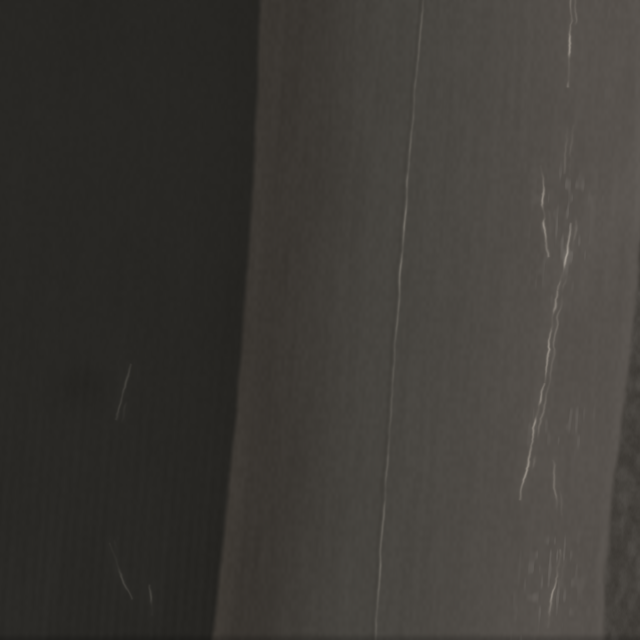
Reproduce this texture procedurally as a WebGL 2 fragment shader.

```glsl
#version 300 es
precision highp float;
uniform vec2 u_resolution;
out vec4 outColor;

#define GRAIN 0.015
#define STREAK 0.021
#define CLOUD 0.012
#define VEIN_GLOW 0.22
#define CRACK_GLOW 0.17
#define WOBBLE 0.011

const vec3 SHADOW = vec3(0.156, 0.152, 0.140);
const vec3 BROWN = vec3(0.224, 0.209, 0.191);
const vec3 STONE = vec3(0.276, 0.266, 0.247);
const vec3 PALE = vec3(0.336, 0.317, 0.298);
const vec3 ROUGH = vec3(0.272, 0.258, 0.240);
const vec3 MINERAL = vec3(1.0, 0.96, 0.90);

float hash(vec2 p) {
    p = fract(p * vec2(123.34, 456.21));
    p += dot(p, p + 45.32);
    return fract(p.x * p.y);
}

float noise(vec2 p) {
    vec2 i = floor(p), f = fract(p);
    f = f * f * (3.0 - 2.0 * f);
    return mix(mix(hash(i), hash(i + vec2(1, 0)), f.x),
               mix(hash(i + vec2(0, 1)), hash(i + vec2(1, 1)), f.x), f.y);
}

float fbm(vec2 p) {
    float sum = 0.0, amp = 0.5;
    for (int i = 0; i < 4; i++) {
        sum += amp * noise(p);
        p = p * 2.03 + 7.1;
        amp *= 0.5;
    }
    return sum;
}

float line(float d, float width) {
    return exp(-d * d / (width * width));
}

// Short mineral veins: start and end of each strand
const vec4 STRANDS[12] = vec4[12](
    vec4(0.893, 1.00, 0.886, 0.865), vec4(0.894, 0.65, 0.871, 0.545),
    vec4(0.871, 0.545, 0.850, 0.40), vec4(0.850, 0.40, 0.832, 0.305),
    vec4(0.832, 0.305, 0.812, 0.22), vec4(0.846, 0.74, 0.856, 0.60),
    vec4(0.878, 0.14, 0.853, 0.02), vec4(0.864, 0.28, 0.872, 0.20),
    vec4(0.888, 0.80, 0.882, 0.73),
    vec4(0.206, 0.43, 0.182, 0.345), vec4(0.170, 0.15, 0.206, 0.065),
    vec4(0.235, 0.085, 0.236, 0.04));

// Each strand is a broken filament with a fainter companion beside it
float veins(vec2 p) {
    p.x += WOBBLE * (fbm(p * vec2(18.0, 34.0)) - 0.47);
    float glow = 0.0;
    for (int i = 0; i < 12; i++) {
        vec2 a = STRANDS[i].xy, ab = STRANDS[i].zw - a;
        float id = float(i);
        float h = clamp(dot(p - a, ab) / dot(ab, ab), 0.0, 1.0);
        float d = length(p - a - ab * h);
        float side = p.x - a.x - ab.x * h;
        float taper = 0.5 + 0.5 * sin(3.1416 * h);
        float broken = smoothstep(0.25, 0.75, noise(vec2(id * 5.3, p.y * 42.0)));
        float gap = smoothstep(0.45, 0.85, noise(vec2(id * 3.7 + 40.0, p.y * 36.0)));
        float companion = line(length(vec2(side - 0.008, d - abs(side))), 0.0020);
        float strand = line(d, 0.0020) * (0.15 + 0.85 * broken)
                     + 0.40 * companion * gap + 0.08 * line(d, 0.011);
        float strength = i < 7 ? 1.0 : 0.45;
        glow = max(glow, strand * taper * strength);
    }
    return glow;
}

void main() {
    vec2 p = gl_FragCoord.xy / u_resolution;
    float t = 1.0 - p.y;
    float pixel = 1.0 / u_resolution.x;

    // Edge between the shaded face and the lit face
    float edge = 0.407 - 0.030 * t - 0.046 * t * t
               + 0.004 * (fbm(vec2(3.0, p.y * 20.0)) - 0.47);
    float d = p.x - edge;
    float lit = smoothstep(-0.004 - pixel, 0.004 + pixel, d);

    // Grain that runs along the slanted stone
    vec2 along = vec2(p.x + 0.07 * t, p.y);
    float streak = fbm(along * vec2(95.0, 7.0)) - 0.47;
    float cloud = fbm(p * vec2(6.0, 4.0) + 5.0) - 0.47;
    float grain = noise(p * vec2(190.0, 120.0)) - 0.5;

    // Shaded face
    vec3 shade = SHADOW + 0.010 * smoothstep(0.35, 0.0, p.x) * t;
    shade += CLOUD * cloud + 0.45 * STREAK * streak * (0.4 + t);
    shade += 0.003 * sin(along.x * 420.0) * smoothstep(0.4, 0.9, t);
    shade -= 0.012 * line(length((p - vec2(0.13, 0.40)) * vec2(1.0, 1.5)), 0.045);
    shade -= 0.008 * line(d, 0.055);

    // Lit face: brown hollow rising to pale stone
    vec3 face = mix(BROWN, STONE, smoothstep(0.03, 0.23, d));
    face = mix(face, PALE, smoothstep(0.19, 0.56, d));
    float rim = 0.30 + 0.70 * smoothstep(0.45, 1.0, t);
    face += vec3(0.027, 0.025, 0.022) * line(d - 0.006, 0.020) * rim;
    face += STREAK * streak + CLOUD * cloud;
    float sheen = dot(p - vec2(0.94, 0.65), vec2(-0.707, 0.707));
    face += 0.014 * line(sheen, 0.055) * smoothstep(0.82, 0.96, p.x);

    // Rough strip at the right border
    float strip = 1.005 - 0.062 * smoothstep(0.25, 1.0, t)
                + 0.006 * (fbm(vec2(2.0, p.y * 20.0)) - 0.47);
    float rough = smoothstep(-0.004, 0.006, p.x - strip);
    vec3 pitted = ROUGH + 0.11 * (fbm(p * vec2(75.0, 50.0)) - 0.47);
    face += 0.012 * line(p.x - strip + 0.007, 0.007);
    face = mix(face, pitted, rough);

    // Long hairline crack, fading in and out along its length
    float crackX = 0.661 - 0.088 * t + 0.014 * t * t
                 + 0.004 * (fbm(vec2(9.0, p.y * 28.0)) - 0.47);
    float stretches = smoothstep(0.15, 0.75, fbm(vec2(4.0, p.y * 26.0)));
    float bright = max(line(p.y - 0.68, 0.17), 0.6 * line(p.y - 0.1, 0.11));
    float fade = (0.30 + 0.70 * stretches) * (0.40 + 0.60 * bright);
    face += CRACK_GLOW * line(p.x - crackX, 0.0021) * fade * MINERAL;
    face -= 0.016 * line(p.x - crackX + 0.005, 0.003);

    // Faint flecks around the right veins
    float flecks = smoothstep(0.60, 0.95, noise(along * vec2(190.0, 45.0)));
    float patches = smoothstep(0.35, 0.7, noise(p * vec2(14.0, 9.0)));
    face += 0.055 * flecks * patches * line(p.x - 0.905 + 0.05 * t, 0.045);

    vec3 color = mix(shade, face, lit);
    color += VEIN_GLOW * veins(p) * MINERAL;
    color += GRAIN * grain * mix(0.5, 1.0, lit);
    color *= 1.0 - 0.18 * smoothstep(0.012, 0.0, p.y);
    outColor = vec4(color, 1.0);
}
```
